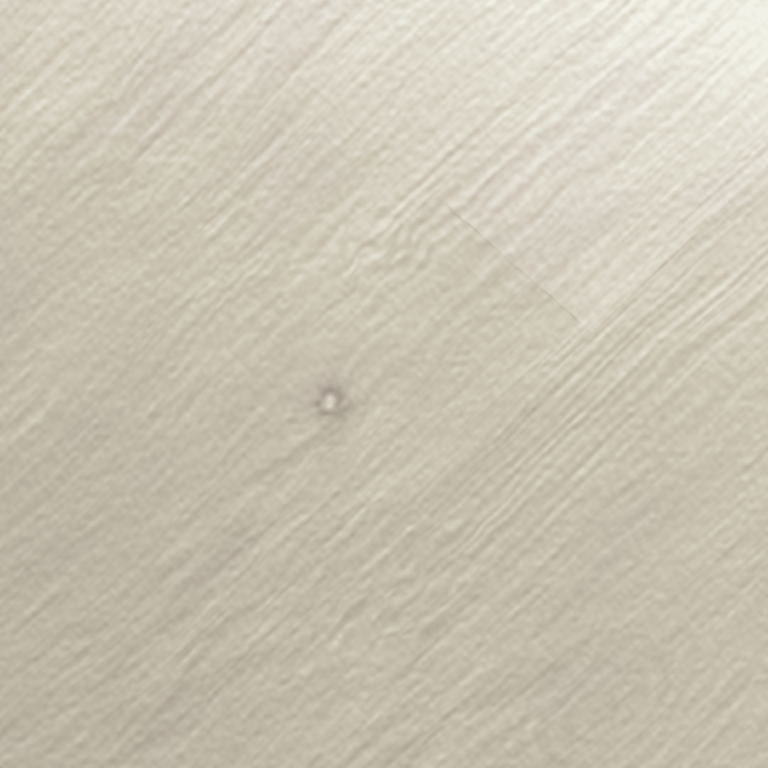
A WebGL 1 fragment shader for this texture:

```glsl
precision highp float;
// Pale whitewashed oak planks running diagonally, lit from the upper right.
// Stretched noise in grain-aligned axes is embossed into streaks and ridges;
// a knot, curved growth rings and a faint plank joint are laid on top.
uniform vec2 u_resolution;

float hash(vec2 p) {
  vec3 q = fract(p.xyx * 0.1031);
  q += dot(q, q.yzx + 33.33);
  return fract((q.x + q.y) * q.z);
}

// Smooth value noise in -1..1
float noise(vec2 p) {
  vec2 i = floor(p), f = fract(p);
  f = f * f * (3.0 - 2.0 * f);
  float low = mix(hash(i), hash(i + vec2(1.0, 0.0)), f.x);
  float high = mix(hash(i + vec2(0.0, 1.0)), hash(i + vec2(1.0, 1.0)), f.x);
  return 2.0 * mix(low, high, f.y) - 1.0;
}

// Relief lit across the grain: light and dark flanks side by side
float emboss(vec2 p) {
  return noise(p) - noise(p + vec2(0.25, 0.85));
}

float fbm(vec2 p) {
  float sum = 0.0, amp = 0.55;
  for (int i = 0; i < 4; i++) {
    sum += amp * noise(p);
    p = mat2(0.8, 0.6, -0.6, 0.8) * p * 2.03 + 17.3;
    amp *= 0.5;
  }
  return sum;
}

// Soft band around a centre line
float band(float x, float centre, float width) {
  float d = (x - centre) / width;
  return exp(-d * d);
}

// Wood tone from its brightness, shadow to highlight
vec3 woodTone(float v) {
  vec3 shade = vec3(0.73, 0.70, 0.63), body = vec3(0.79, 0.76, 0.69);
  vec3 pale = vec3(0.84, 0.82, 0.76), glare = vec3(0.90, 0.89, 0.84);
  vec3 c = mix(shade, body, min((v - 0.73) / 0.06, 1.0));
  c = mix(c, pale, clamp((v - 0.79) / 0.05, 0.0, 1.0));
  return mix(c, glare, clamp((v - 0.84) / 0.06, 0.0, 1.8));
}

void main() {
  vec2 uv = gl_FragCoord.xy / u_resolution;
  // x runs along the grain, y across it
  vec2 g = vec2(dot(uv, vec2(0.72, 0.69)), dot(uv, vec2(-0.69, 0.72)));

  // Broad light falling off from the upper right
  float light = 0.733 + 0.035 * uv.x + (0.105 + 0.05 * uv.x) * uv.y * uv.y;

  // Ridged bands, straight at the far end and crinkled where they begin
  float upper = band(g.y, 0.14, 0.055) * smoothstep(0.68, 0.90, g.x);
  float lower = band(g.y, -0.20, 0.08) * smoothstep(0.45, 0.72, g.x);
  float ridged = max(upper, lower);
  float crinkle = max(band(g.y, 0.14, 0.06) * band(g.x, 0.83, 0.10),
                      band(g.y, -0.19, 0.08) * band(g.x, 0.48, 0.18));

  // Warped grain coordinates, bent a little around the knot
  vec2 knot = uv - vec2(0.434, 0.475);
  vec2 w = g + vec2(20.0, 10.0);
  w.y += 0.016 * noise(w * vec2(3.0, 5.0)) + 0.003 * noise(w * vec2(17.0, 30.0));
  w.y += 0.005 * crinkle * noise(w * vec2(40.0, 55.0));
  w.y += 0.012 * exp(-dot(knot, knot) * 500.0);

  // Streaks of several lengths
  float longGrain = emboss(w * vec2(6.0, 120.0)) + 0.6 * emboss(w * vec2(11.0, 210.0));
  float shortGrain = emboss(w * vec2(17.0, 90.0)) + 0.7 * emboss(w * vec2(32.0, 165.0));
  float smears = noise(w * vec2(13.0, 50.0) + 3.0);
  float ridges = sin(w.y * 465.0 + 2.2 * noise(w * vec2(5.0, 45.0)));
  float patches = smoothstep(-0.4, 0.6, noise(w * vec2(4.0, 10.0) + 5.0));
  float bright = smoothstep(0.55, 1.1, g.x);

  float relief = longGrain * mix(0.010, 0.015, bright);
  relief += shortGrain * mix(0.010, 0.025, patches) * (1.0 - 0.55 * bright);
  relief += smears * 0.020 * patches * (1.0 - 0.6 * bright);
  relief += ridged * (0.028 * ridges * (0.75 + 0.5 * noise(w * vec2(7.0, 40.0)))
          + 0.014 * longGrain);
  relief += crinkle * 0.032 * emboss(w * vec2(55.0, 105.0));

  // Mottled surface and cloudy stains
  float mottle = 0.015 * emboss(w * vec2(80.0, 140.0)) + 0.016 * emboss(uv * 135.0);
  float stain = fbm(w * vec2(5.0, 12.0) + 40.0);
  float v = light + relief + mottle + 0.023 * stain;

  // Curved growth rings in the lower right
  vec2 r = (g - vec2(0.62, -0.49)) * vec2(0.55, 1.0);
  float rings = sin(length(r) * 310.0 + 4.0 * fbm(uv * 13.0));
  v += 0.024 * rings * exp(-dot(r, r) * 130.0) * (0.6 + 0.8 * noise(uv * 40.0));

  // Plank joint across the grain, with a lighter plank beyond it
  float joint = g.x + 0.09 * g.y - 0.935 + 0.0015 * noise(uv * 60.0);
  float plank = smoothstep(-0.13, -0.12, g.y) * smoothstep(0.14, 0.13, g.y);
  float farPlank = band(g.y, 0.34, 0.055);
  v += 0.020 * plank * smoothstep(-0.002, 0.002, joint);
  v -= band(joint, 0.0, 0.0018) * (0.05 * plank + 0.035 * farPlank)
     * (0.6 + 0.6 * noise(uv * 75.0));
  v -= 0.02 * band(g.y, -0.125, 0.002) * smoothstep(0.93, 0.95, g.x);

  // Knot: smudged halo, broken dark ring, pale heart
  vec2 ragged = knot + 0.007 * vec2(noise(uv * 70.0), noise(uv * 70.0 + 31.0));
  float radius = length(ragged * vec2(1.0, 0.8));
  float halo = exp(-radius * radius * 1300.0);
  float ring = band(radius, 0.014, 0.006) * (0.65 + 0.7 * noise(uv * 80.0 + 9.0));
  float heart = band(length(ragged - vec2(0.001, 0.003)), 0.0, 0.006);
  v += 0.13 * heart - 0.09 * ring - 0.035 * halo;
  vec2 tail = (ragged + vec2(0.0, 0.055)) / vec2(0.025, 0.05);
  v -= 0.022 * exp(-dot(tail, tail));

  // Shadows lean to a cool, slightly mauve grey
  float cool = clamp(0.5 * ring + 0.5 * halo + smoothstep(0.1, 0.5, -stain) * 0.5
             + smoothstep(0.01, 0.06, -relief) * 0.5, 0.0, 1.0);
  vec3 colour = woodTone(v) + cool * vec3(0.003, -0.004, 0.016);
  gl_FragColor = vec4(clamp(colour, 0.0, 1.0), 1.0);
}
```
